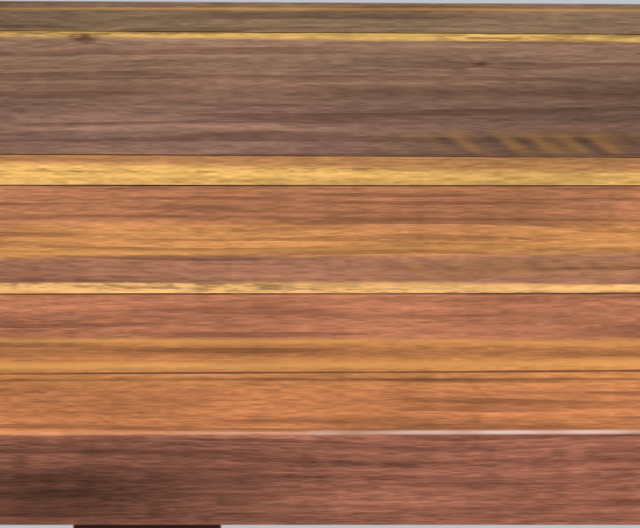
Give the GLSL for this texture, as a Shadertoy shader.

```glsl
// Glued walnut planks with pale sapwood strips, long grain, knots and a darker front edge.

const int PLANKS = 14;
const vec3 WOOD[PLANKS] = vec3[PLANKS](
    vec3(.51, .41, .32), vec3(.79, .63, .36), vec3(.56, .43, .35), vec3(.53, .40, .34),
    vec3(.71, .50, .32), vec3(.86, .67, .38), vec3(.71, .47, .33), vec3(.80, .55, .33),
    vec3(.63, .43, .33), vec3(.89, .68, .43), vec3(.70, .45, .33), vec3(.76, .50, .30),
    vec3(.74, .47, .30), vec3(.53, .34, .27));

// Lower edge of each plank, measured down from the top: position, softness, slope
const vec3 EDGE[PLANKS - 1] = vec3[PLANKS - 1](
    vec3(.057, .002, .007), vec3(.070, .004, .010), vec3(.185, .030, .010),
    vec3(.291, .002, .006), vec3(.309, .008, .016), vec3(.350, .002, .001),
    vec3(.430, .025, -.01), vec3(.487, .006, -.006), vec3(.534, .004, .003),
    vec3(.556, .002, -.001), vec3(.641, .006, .003), vec3(.728, .012, .004),
    vec3(.824, .003, -.003));

// Single streaks: position, half width, slope, strength (golden above 0, dark below)
const int STREAKS = 9;
const vec4 STREAK[STREAKS] = vec4[STREAKS](
    vec4(.015, .003, .004, .6), vec4(.645, .005, .004, .6), vec4(.668, .012, .002, -.28),
    vec4(.695, .008, -.008, .7), vec4(.709, .002, -.007, -.6), vec4(.721, .003, -.004, -.4),
    vec4(.482, .004, -.018, .5), vec4(.408, .003, .010, -.3), vec4(.165, .012, .012, -.3));

// Knots: centre, radii
const vec4 KNOT[2] = vec4[2](vec4(.133, .072, .024, .010), vec4(.750, .121, .014, .005));

// Rippled figure: centre, half size
const vec4 FIGURE[2] = vec4[2](vec4(.82, .270, .25, .026), vec4(.80, .508, .27, .022));

const vec3 GOLD = vec3(.89, .64, .35);
const vec3 DARK_GRAIN = vec3(.27, .16, .13);
const vec3 SHINE = vec3(.92, .81, .79);
const vec3 BACKDROP = vec3(.75, .76, .79);
const vec3 SHADOW = vec3(.18, .11, .10);
const float FRONT_TOP = .821;
const float GRAIN_DEPTH = .36;
const float PORE_DEPTH = .17;
const float SEAM_DEPTH = .5;

float hash(vec2 p) {
    return fract(sin(dot(p, vec2(127.1, 311.7))) * 43758.5453);
}

float noise(vec2 p) {
    vec2 i = floor(p), f = fract(p);
    f = f * f * (3. - 2. * f);
    return mix(mix(hash(i), hash(i + vec2(1, 0)), f.x),
               mix(hash(i + vec2(0, 1)), hash(i + vec2(1, 1)), f.x), f.y);
}

float fbm(vec2 p) {
    float sum = 0., amp = .5;
    for (int i = 0; i < 4; i++) {
        sum += amp * noise(p);
        p = p * vec2(1.9, 2.1) + 17.3;
        amp *= .55;
    }
    return sum;
}

// 1 inside a soft horizontal line
float line(float d, float halfWidth, float blur) {
    return 1. - smoothstep(halfWidth - blur, halfWidth + blur, abs(d));
}

void mainImage(out vec4 fragColor, in vec2 fragCoord) {
    vec2 p = fragCoord / iResolution.xy;
    p.y = 1. - p.y;
    float px = 1. / iResolution.y;
    float wander = noise(vec2(p.x * 3., p.y * 25.)) - .5;

    // Planks, with a dark glue seam at each crisp edge
    vec3 col = WOOD[0];
    float seam = 0., seed = 0.;
    for (int i = 0; i < PLANKS - 1; i++) {
        vec3 e = EDGE[i];
        float crisp = step(e.y, .0025);
        float d = p.y - e.x - e.z * p.x - wander * e.y * (1. - crisp);
        float soft = max(e.y, px);
        col = mix(col, WOOD[i + 1], smoothstep(-soft, soft, d));
        seam = max(seam, crisp * line(d - .001, .001, px));
        seed += crisp * step(0., d) * 7.7;
    }

    // Knots bend the grain around them
    float knots = 0., bend = 0.;
    for (int i = 0; i < 2; i++) {
        vec2 q = (p - KNOT[i].xy) / KNOT[i].zw;
        float r = length(q) + .6 * (noise(p * vec2(90., 160.)) - .5);
        knots += exp(-r * r * 1.6);
        bend += KNOT[i].w * q.y * exp(-dot(q, q) * .3);
    }

    // Long grain and short pores
    float front = smoothstep(FRONT_TOP, FRONT_TOP + .006, p.y);
    float y = p.y + bend + .010 * wander + .012 * noise(vec2(p.x * 1.6 + seed, p.y * 7.));
    float grain = fbm(vec2(p.x * 2.2 + seed, y * 65.)) - .46;
    float pores = noise(vec2(p.x * 38. + seed, y * 230.)) - .5;
    pores += .7 * (noise(vec2(p.x * 90., y * 400.)) - .5);
    float depth = mix(1., 1.5, front);
    col *= 1. + depth * (GRAIN_DEPTH * grain + PORE_DEPTH * pores);
    float vein = smoothstep(.60, .82, noise(vec2(p.x * 3. + seed, y * 105.)));
    float pale = smoothstep(.58, .72, col.g);
    col = mix(col, DARK_GRAIN, .26 * vein * (1. - pale));

    // Golden and dark streaks
    for (int i = 0; i < STREAKS; i++) {
        vec4 s = STREAK[i];
        float d = p.y - s.x - s.z * p.x + .003 * wander;
        float m = exp(-d * d / (s.y * s.y)) * (.6 + .5 * noise(vec2(p.x * 5., s.x * 90.)));
        col = mix(col, s.w > 0. ? GOLD : DARK_GRAIN, m * abs(s.w));
    }

    // Rippled figure across the grain
    for (int i = 0; i < 2; i++) {
        vec2 q = abs(p - FIGURE[i].xy) / FIGURE[i].zw;
        float mask = (1. - smoothstep(.4, 1.1, q.x)) * (1. - smoothstep(.6, 1.05, q.y));
        float ripple = noise(vec2(p.x * 42. - p.y * 50., p.y * 22.));
        float gain = i == 0 ? 1. : .55;
        col = mix(col, mix(col * .78, GOLD * .85, ripple), mask * .6 * gain);
    }
    col = mix(col, DARK_GRAIN, min(.65 * knots, .7));
    col *= 1. - SEAM_DEPTH * seam;

    // Broad light: dim far right corner, mottled front face
    vec2 corner = (p - vec2(1., .2)) / vec2(.35, .11);
    col *= 1. - .18 * exp(-dot(corner, corner));
    vec2 dim = (p - vec2(.08, .93)) / vec2(.22, .07);
    col *= 1. - .35 * front * exp(-dot(dim, dim));
    col *= .94 + .12 * noise(p * vec2(5., 14.));
    col += front * vec3(.05, .025, .02) * smoothstep(.3, 1., p.x);

    // Shiny worn arris above the front face
    float arris = line(p.y - FRONT_TOP + .003 * p.x, .004, .003);
    float wear = mix(.15, .85, smoothstep(.15, .8, p.x)) * (.6 + .5 * noise(vec2(p.x * 22., 3.)));
    col = mix(col, SHINE, arris * wear);

    // Backdrop above and below the board
    col = mix(BACKDROP, col, smoothstep(-.002, .002, p.y - mix(.002, .008, p.x)));
    float gap = smoothstep(.112, .118, p.x) * (1. - smoothstep(.342, .348, p.x));
    col = mix(col, mix(BACKDROP, SHADOW, gap), smoothstep(.992, .996, p.y));

    fragColor = vec4(clamp(col, 0., 1.), 1.);
}
```
